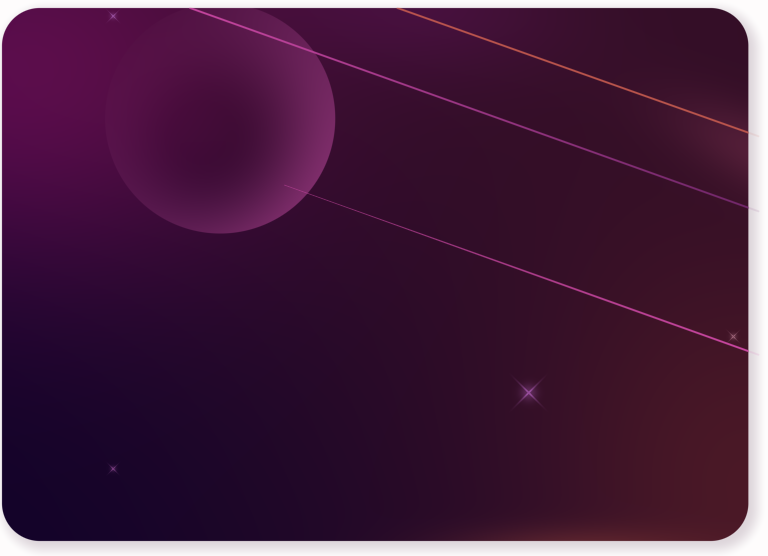
Give the GLSL for this background, as a WebGL 1 fragment shader.

```glsl
precision highp float;
uniform vec2 u_resolution;

// Lengths and places are in canvas heights
const vec2 CARD_CENTER = vec2(0.6748, 0.5063);
const vec2 CARD_HALF = vec2(0.6712, 0.4793);
const float CARD_RADIUS = 0.068;
const vec2 SHADOW_OFFSET = vec2(0.009, -0.009);
const vec2 PLANET_CENTER = vec2(0.396, 0.787);
const float PLANET_RADIUS = 0.207;
const vec2 PLANET_LIGHT = vec2(0.76, -0.65);
const float STREAK_HALF_WIDTH = 0.0017;
const float STREAK_OUTSIDE = 0.12;

const vec3 PAPER = vec3(0.995, 0.99, 0.99);
const vec3 SHADOW = vec3(0.87, 0.84, 0.86);
const vec3 NAVY = vec3(0.07, 0.01, 0.16);
const vec3 WINE = vec3(0.20, 0.055, 0.15);
const vec3 MAGENTA = vec3(0.26, 0.03, 0.14);
const vec3 PLUM = vec3(0.07, 0.01, 0.08);
const vec3 RUST = vec3(0.09, 0.04, 0.0);
const vec3 EMBER = vec3(0.15, 0.08, 0.03);
const vec3 ROSE = vec3(0.12, 0.06, 0.07);
const vec3 PLANET_RIM = vec3(0.57, 0.21, 0.48);
const vec3 PINK = vec3(0.82, 0.29, 0.66);
const vec3 VIOLET = vec3(0.46, 0.16, 0.44);
const vec3 ORANGE = vec3(0.78, 0.36, 0.31);
const vec3 LILAC = vec3(0.58, 0.30, 0.60);
const vec3 DUSTY = vec3(0.60, 0.38, 0.46);

float roundedBox(vec2 p, vec2 halfSize, float radius) {
  vec2 q = abs(p) - halfSize + radius;
  return length(max(q, 0.0)) + min(max(q.x, q.y), 0.0) - radius;
}

// Elliptic falloff, sheared downward to the right by tilt
float glow(vec2 p, vec2 center, vec2 radius, float tilt) {
  vec2 q = p - center;
  q.y += tilt * q.x;
  q /= radius;
  return exp(-dot(q, q));
}

float coverage(float dist, float pixel) {
  return 1.0 - smoothstep(-0.75 * pixel, 0.75 * pixel, dist);
}

// x: coverage, y: position along the streak; taper is the relative start width
vec2 streak(vec2 p, vec2 a, vec2 b, float taper, float pixel) {
  vec2 ab = b - a;
  float t = clamp(dot(p - a, ab) / dot(ab, ab), 0.0, 1.0);
  float width = STREAK_HALF_WIDTH * mix(taper, 1.0, smoothstep(0.0, 0.7, t));
  return vec2(coverage(length(p - a - t * ab) - width, pixel), t);
}

// Four diagonal rays around a soft core
float sparkle(vec2 p, vec2 center, float size, float pixel) {
  vec2 q = p - center;
  vec2 a = abs(vec2(q.x + q.y, q.x - q.y)) * 0.7071 / size;
  float width = max(0.05, pixel / size);
  vec2 fade = max(1.0 - a, 0.0);
  vec2 thin = 1.0 - smoothstep(0.0, width, a.yx);
  vec2 rays = fade * fade * thin;
  return min(max(rays.x, rays.y) * 0.8 + 0.45 * exp(-14.0 * dot(a, a)), 1.0);
}

vec3 sky(vec2 p) {
  vec3 color = mix(NAVY, WINE, smoothstep(-0.1, 1.2, p.x * 0.85 + p.y * 0.3));
  color += MAGENTA * glow(p, vec2(0.0, 0.87), vec2(0.5, 0.38), 0.0);
  color += PLUM * glow(p, vec2(0.75, 1.0), vec2(0.27, 0.13), 0.1);
  color += RUST * glow(p, vec2(1.346, 0.12), vec2(0.35, 0.4), 0.0);
  color += EMBER * glow(p, vec2(1.02, 0.01), vec2(0.22, 0.04), 0.0);
  color += ROSE * glow(p, vec2(1.38, 0.72), vec2(0.17, 0.07), 0.4);
  return color;
}

vec3 addPlanet(vec3 color, vec2 p, float pixel) {
  vec2 q = (p - PLANET_CENTER) / PLANET_RADIUS;
  float facing = clamp(0.5 + 0.5 * dot(q, PLANET_LIGHT), 0.0, 1.0);
  float rim = smoothstep(0.2, 1.15, length(q + vec2(0.15, 0.12)));
  vec3 surface = mix(color * 0.95, PLANET_RIM, rim * mix(0.08, 0.8, facing));
  return mix(color, surface, coverage((length(q) - 1.0) * PLANET_RADIUS, pixel));
}

void main() {
  float pixel = 1.0 / u_resolution.y;
  vec2 p = gl_FragCoord.xy * pixel;
  vec2 q = p - CARD_CENTER;
  float card = coverage(roundedBox(q, CARD_HALF, CARD_RADIUS), pixel);

  // Paper with a soft shadow
  float shadowDist = roundedBox(q - SHADOW_OFFSET, CARD_HALF, CARD_RADIUS);
  vec3 paper = mix(PAPER, SHADOW, 1.0 - smoothstep(-0.01, 0.025, shadowDist));

  // Sky, planet and stars inside the card
  vec3 scene = addPlanet(sky(p), p, pixel);
  scene = mix(scene, LILAC, sparkle(p, vec2(0.2036, 0.971), 0.022, pixel));
  scene = mix(scene, LILAC, sparkle(p, vec2(0.951, 0.2937), 0.055, pixel));
  scene = mix(scene, LILAC, 0.75 * sparkle(p, vec2(0.2036, 0.1568), 0.02, pixel));
  scene = mix(scene, DUSTY, sparkle(p, vec2(1.319, 0.3946), 0.022, pixel));
  vec3 color = mix(paper, scene, card);

  // Streaks, fading past the card edge
  float strength = mix(STREAK_OUTSIDE, 1.0, card);
  vec2 upper = streak(p, vec2(0.715, 0.9856), vec2(1.364, 0.755), 1.0, pixel);
  vec2 middle = streak(p, vec2(0.342, 0.9856), vec2(1.364, 0.620), 1.0, pixel);
  vec2 lower = streak(p, vec2(0.512, 0.667), vec2(1.364, 0.362), 0.3, pixel);
  color = mix(color, ORANGE, upper.x * strength * 0.9);
  color = mix(color, mix(PINK, VIOLET, middle.y), middle.x * strength * 0.9);
  color = mix(color, PINK, lower.x * strength * mix(0.55, 0.95, lower.y));

  gl_FragColor = vec4(color, 1.0);
}
```
